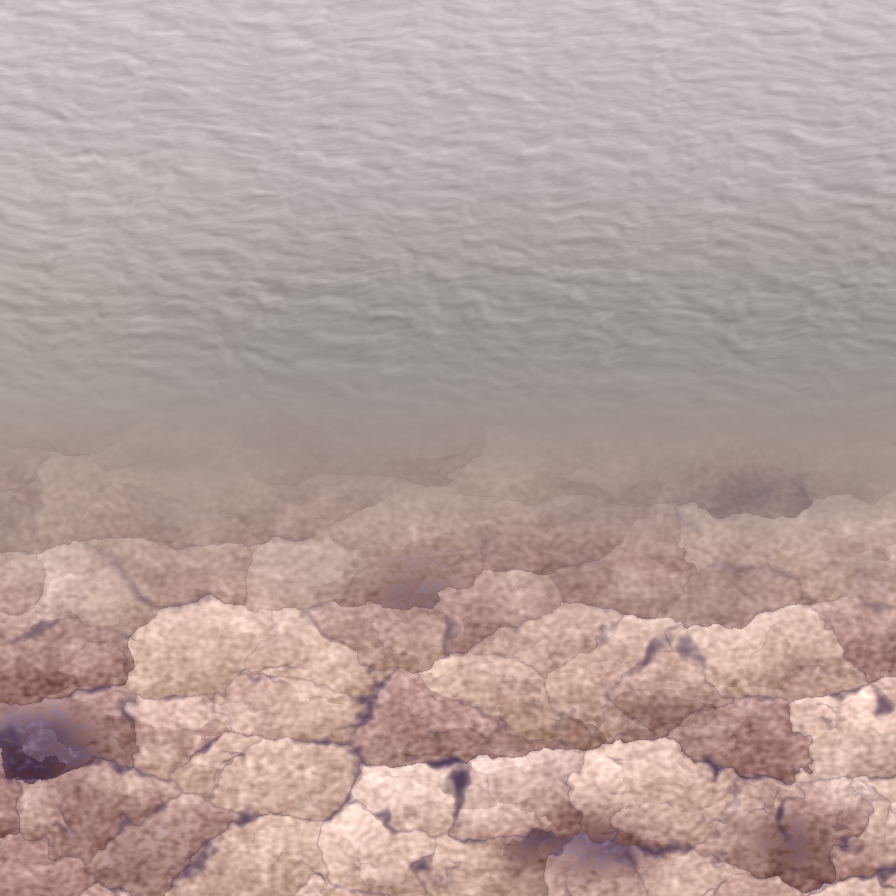
This texture is drawn by a WebGL 2 fragment shader. Its source:

```glsl
#version 300 es
precision highp float;
// Hazy lake shallows: rippled grey water fading over a bank of rosy broken stones.
#define STONE_SCALE vec2(7.6, 11.5)
#define STONE_WARP 0.50
#define GAP_WIDTH 0.035
#define GRAIN 0.23
#define FACET 0.11
#define RIPPLE 0.17
#define CLEAR_Y 0.22
#define MURKY_Y 0.57

uniform vec2 u_resolution;
out vec4 fragColor;

const vec3 LILAC = vec3(0.79, 0.745, 0.765);
const vec3 SILVER = vec3(0.745, 0.71, 0.715);
const vec3 SLATE = vec3(0.605, 0.585, 0.572);
const vec3 SILT = vec3(0.63, 0.565, 0.54);
const vec3 ROSE = vec3(0.66, 0.50, 0.48);
const vec3 SAND = vec3(0.85, 0.71, 0.65);
const vec3 CREAM = vec3(0.93, 0.82, 0.77);
const vec3 PLUM = vec3(0.31, 0.23, 0.33);

// Tonal accents on the bank: x, y, radius, lightness
const vec4 ACCENTS[12] = vec4[](
  vec4(0.05, 0.165, 0.055, -1.0), vec4(0.68, 0.05, 0.05, -1.0),
  vec4(0.58, 0.06, 0.035, -0.8), vec4(0.885, 0.07, 0.045, -0.6),
  vec4(0.95, 0.125, 0.045, 1.0), vec4(0.42, 0.13, 0.06, 0.6),
  vec4(0.555, 0.125, 0.055, 0.7), vec4(0.77, 0.30, 0.055, 0.6),
  vec4(0.77, 0.20, 0.07, -0.4), vec4(0.46, 0.34, 0.05, -0.6),
  vec4(0.16, 0.06, 0.06, -0.4), vec4(0.04, 0.34, 0.07, 0.5));

vec2 hash2(vec2 p) {
  vec3 q = fract(p.xyx * vec3(0.1031, 0.103, 0.0973));
  q += dot(q, q.yzx + 33.33);
  return fract((q.xx + q.yz) * q.zy);
}

float slope(vec2 cell, vec2 f, vec2 corner) {
  return dot(hash2(cell + corner) * 2.0 - 1.0, f - corner);
}

float gradientNoise(vec2 p) {
  vec2 i = floor(p), f = p - i;
  vec2 u = f * f * f * (f * (f * 6.0 - 15.0) + 10.0);
  return mix(mix(slope(i, f, vec2(0)), slope(i, f, vec2(1, 0)), u.x),
             mix(slope(i, f, vec2(0, 1)), slope(i, f, vec2(1)), u.x), u.y);
}

float fbm(vec2 p) {
  float sum = 0.0, amp = 0.6;
  for (int i = 0; i < 4; i++) {
    sum += amp * gradientNoise(p);
    p = mat2(1.6, 1.2, -1.2, 1.6) * p + 7.3;
    amp *= 0.55;
  }
  return sum;
}

// Offset to the stone's centre (xy), distance to its edge (z), random id (w)
vec4 stoneCell(vec2 p) {
  vec2 base = floor(p), f = p - base, nearest = vec2(0), id = vec2(0);
  float best = 9.0, edge = 9.0;
  for (int k = 0; k < 25; k++) {
    vec2 g = vec2(k % 5 - 2, k / 5 - 2);
    vec2 r = g + hash2(base + g) - f;
    if (dot(r, r) < best) { best = dot(r, r); nearest = r; id = base + g; }
  }
  for (int k = 0; k < 25; k++) {
    vec2 g = vec2(k % 5 - 2, k / 5 - 2);
    vec2 r = g + hash2(base + g) - f;
    vec2 d = r - nearest;
    if (dot(d, d) > 1e-4) edge = min(edge, dot(0.5 * (r + nearest), normalize(d)));
  }
  return vec4(nearest, edge, hash2(id + 41.0).x);
}

vec3 stones(vec2 uv) {
  vec2 p = uv * STONE_SCALE * vec2(1.0, 1.0 + 0.4 * uv.y);
  p += STONE_WARP * vec2(fbm(uv * 14.0), fbm(uv * 14.0 + 31.0));
  vec4 cell = stoneCell(p);
  vec4 chip = stoneCell(p * vec2(2.1, 2.5) + 0.4 * fbm(uv * 30.0) + 9.0);
  vec2 centre = uv + cell.xy / STONE_SCALE;

  // Tone from the accents, stretched sideways
  float tone = 0.0;
  for (int i = 0; i < 12; i++) {
    vec2 d = (mix(uv, centre, 0.3) - ACCENTS[i].xy) / (ACCENTS[i].z * vec2(1.25, 0.85));
    tone += ACCENTS[i].w * exp(-dot(d, d));
  }
  float grain = fbm(uv * vec2(42.0, 60.0)) + 0.8 * gradientNoise(uv * vec2(120.0, 150.0));
  vec3 col = mix(ROSE, SAND, smoothstep(-0.1, 0.85, cell.w + 1.1 * fbm(uv * 10.0)));
  col = mix(col, CREAM, clamp(tone, 0.0, 0.85));
  col = mix(col, ROSE * 0.92, clamp(-2.0 * tone, 0.0, 0.9));
  col = mix(col, PLUM, smoothstep(0.4, 1.0, -tone + 0.5 * grain) * 0.85);
  col += GRAIN * grain + FACET * (chip.w - 0.5) + dot(cell.xy, vec2(0.06, -0.16));

  // Broken gaps, mostly soft and only open in places
  float opening = smoothstep(-0.02, 0.32, fbm(uv * 13.0 + 5.0));
  float gap = 1.0 - smoothstep(0.0, GAP_WIDTH + 0.13 * opening, cell.z);
  float crack = (1.0 - smoothstep(0.0, 0.10, chip.z)) * smoothstep(0.0, 0.4, fbm(uv * 18.0));
  float dry = 1.0 - 0.6 * smoothstep(0.15, 0.4, uv.y);
  return mix(col, PLUM, clamp(gap * (0.22 + 0.75 * opening) + 0.4 * crack, 0.0, 0.95) * dry);
}

vec3 water(vec2 uv) {
  float y = uv.y + 0.03 * fbm(uv * vec2(3.0, 6.0)) + 0.03 * (0.5 - uv.x);
  vec3 col = mix(SILT, SLATE, smoothstep(0.46, 0.60, y));
  col = mix(col, SILVER, smoothstep(0.60, 0.88, y));
  col = mix(col, LILAC, smoothstep(0.86, 1.0, y));
  // Warm pale haze along the left side
  float haze = (1.0 - smoothstep(0.0, 0.4, uv.x)) * smoothstep(0.42, 0.6, y);
  col += vec3(0.05, 0.035, 0.025) * haze * (1.0 - smoothstep(0.7, 0.9, y));

  // Wavelets shortened towards the far side, lit from above
  vec2 p = vec2(uv.x * 21.0, uv.y * (42.0 + 14.0 * uv.y));
  p += 1.3 * vec2(fbm(uv * 8.0), fbm(uv * 8.0 + 19.0));
  p.y += 3.0 * uv.x;
  float light = fbm(p) - fbm(p + vec2(0.15, 0.32));
  return col + RIPPLE * light * smoothstep(0.48, 0.68, uv.y);
}

void main() {
  vec2 uv = gl_FragCoord.xy / u_resolution;
  float depth = uv.y + 0.10 * fbm(uv * vec2(7.0, 14.0));
  float murk = smoothstep(CLEAR_Y, MURKY_Y, depth);
  vec3 col = mix(stones(uv), water(uv), murk);
  // Sunken shadow on the right
  vec2 d = (uv - vec2(0.86, 0.445)) / vec2(0.09, 0.03);
  col -= vec3(0.11, 0.10, 0.07) * exp(-dot(d, d)) * (0.8 + fbm(uv * 22.0));
  fragColor = vec4(clamp(col, 0.0, 1.0), 1.0);
}
```
